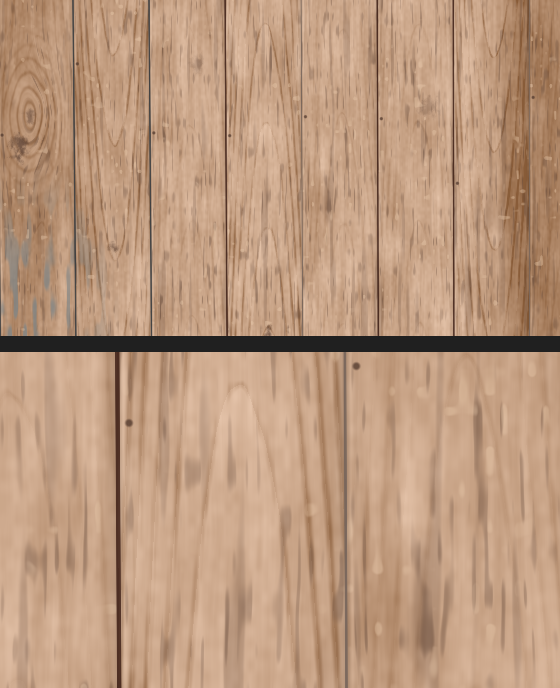
Top: the whole. Bottom: its middle third, enlarged.
Reproduce this texture procedurally as a Shadertoy shader.

```glsl
// Weathered vertical wooden planks with grain, knots, dark gaps and worn paint.
#define PLANK_WIDTH 0.1354
#define FIRST_SEAM -0.0025
#define SEAM_LEAN 0.006
#define GAP_HALF 0.0013
#define ARCH_STEP 0.176
#define ARCH_BEND 3.0
#define RING_STEP 0.011
#define GRAIN_CONTRAST 0.46
#define PORE_STRENGTH 0.34
#define PAINT_AMOUNT 0.75

const vec3 PALE = vec3(0.86, 0.725, 0.62);
const vec3 HONEY = vec3(0.58, 0.41, 0.275);
const vec3 DARK = vec3(0.34, 0.24, 0.19);
const vec3 PAINT = vec3(0.49, 0.52, 0.53);

// Knots: centre, radius, strength; the first is the heart of the rings.
const vec4 KNOTS[6] = vec4[6](
    vec4(0.055, 0.393, 0.014, 0.6), vec4(0.036, 0.337, 0.021, 0.85),
    vec4(0.202, 0.158, 0.010, 0.7), vec4(0.480, 0.008, 0.010, 0.9),
    vec4(0.766, 0.406, 0.020, 0.3), vec4(0.352, 0.484, 0.016, 0.25));

float hash(vec2 p) {
    vec3 q = fract(vec3(p.xyx) * 0.1031);
    q += dot(q, q.yzx + 33.33);
    return fract((q.x + q.y) * q.z);
}

float noise(vec2 p) {
    vec2 i = floor(p), f = fract(p);
    f = f * f * (3.0 - 2.0 * f);
    return mix(mix(hash(i), hash(i + vec2(1, 0)), f.x),
               mix(hash(i + vec2(0, 1)), hash(i + vec2(1, 1)), f.x), f.y);
}

float fbm(vec2 p) {
    float sum = 0.0, amp = 0.5;
    for (int i = 0; i < 4; i++) {
        sum += amp * noise(p);
        p = p * 2.03 + 17.3;
        amp *= 0.5;
    }
    return sum / 0.9375;
}

// Nested arches along a plank: x is the line, y the tone between lines.
vec2 arches(float across, float y, float wobble) {
    float field = (y + ARCH_BEND * across * across + wobble) / ARCH_STEP - 0.15;
    float slope = length(vec2(1.0, 2.0 * ARCH_BEND * across / PLANK_WIDTH));
    float dist = abs(fract(field + 0.5) - 0.5) * ARCH_STEP / slope;
    return vec2(1.0 - smoothstep(0.0004, 0.0032, dist), 1.0 - fract(field));
}

void mainImage(out vec4 fragColor, in vec2 fragCoord) {
    vec2 uv = fragCoord / iResolution.xy;
    vec2 p = fragCoord / iResolution.x;
    float px = 1.0 / iResolution.x;

    // Plank layout, with seams that lean more toward the left
    float lean = SEAM_LEAN * (1.0 - uv.x) * (0.5 - uv.y);
    float s = (p.x - FIRST_SEAM - lean) / PLANK_WIDTH;
    float plank = floor(s), across = fract(s) - 0.5;
    float seed = hash(vec2(plank, 7.0));
    vec2 offset = vec2(plank * 31.0, seed * 90.0);

    // Grain runs upright and bends around the main knot
    float warp = fbm(p * vec2(18.0, 5.0) + offset) - 0.5;
    float ringRadius = length((p - KNOTS[0].xy) * vec2(1.0, 0.42)) + warp * 0.018;
    float ringed = plank < 0.5 ? exp(-ringRadius * ringRadius * 500.0) : 0.0;
    float gx = mix(p.x + warp * 0.012, ringRadius, ringed);
    float broad = fbm(vec2(gx * 55.0, p.y * 2.5) + offset);
    float fine = fbm(vec2(gx * 170.0, p.y * 9.0) + offset);
    float mottle = fbm(p * vec2(24.0, 15.0) + offset);
    float speck = noise(p * vec2(230.0, 150.0));

    // Base tone: pale middle, darker sides, a shade of its own for each plank
    float tone = 0.20 + 0.14 * (seed - 0.5) + 0.42 * smoothstep(0.79, 0.99, uv.x)
               + 0.36 * (1.0 - smoothstep(0.03, 0.23, uv.x));
    tone += GRAIN_CONTRAST * ((broad - 0.5) * 0.7 + (fine - 0.5) * 0.8);
    tone += 0.5 * (mottle - 0.5) + 0.12 * (speck - 0.5);
    tone += 0.3 * smoothstep(0.885, 0.925, p.x + warp * 0.02) * step(plank, 6.5);

    // Arched figure, pointing down on some planks
    bool pointsDown = mod(plank, 5.0) == 1.0;
    float figure = pointsDown || plank == 3.0 ? 0.5 : 0.14;
    vec2 arch = arches(across - 0.04, pointsDown ? -p.y : p.y, warp * 0.07);
    float broken = smoothstep(0.25, 0.7, fine * 0.6 + mottle * 0.4);
    tone += figure * (arch.x * broken + 0.25 * (arch.y - 0.5)) * (1.0 - ringed);

    // Growth rings
    float ring = 0.5 + 0.5 * cos(6.2832 * ringRadius / RING_STEP);
    tone += 0.55 * ringed * (pow(ring, 4.0) - 0.25) * (0.4 + mottle);
    vec3 color = mix(PALE, HONEY, clamp(tone, -0.12, 1.15));

    // Short pores and long dark cracks
    float pore = smoothstep(0.70, 0.95, noise(vec2(gx * 290.0, p.y * 38.0) + offset));
    float crack = smoothstep(0.72, 0.88, noise(vec2(gx * 130.0, p.y * 7.0) + offset + 50.0));
    color = mix(color, DARK, PORE_STRENGTH * (pore * (0.3 + mottle) + 0.55 * crack));

    // Knots with ragged rims
    for (int i = 0; i < 6; i++) {
        vec4 knot = KNOTS[i];
        float d = length((p - knot.xy) * vec2(1.0, 0.75)) / knot.z;
        d += (fbm(p * vec2(150.0, 110.0)) - 0.5) * 1.5;
        color = mix(color, DARK, knot.w * 0.8 * (1.0 - smoothstep(0.1, 1.0, d)));
    }

    // Paint left in the grain at the lower left, and small pale scuffs
    float paintZone = (1.0 - smoothstep(0.09, 0.23, p.x)) * (1.0 - smoothstep(0.06, 0.32, p.y));
    float flakes = noise(vec2(gx * 110.0, p.y * 20.0) + 9.0) * 0.7 + mottle * 0.3;
    color = mix(color, PAINT, PAINT_AMOUNT * paintZone * smoothstep(0.50, 0.68, flakes));
    float scuff = smoothstep(0.79, 0.92, noise(p * vec2(120.0, 85.0) + 40.0));
    color = mix(color, vec3(0.92, 0.80, 0.68), 0.4 * scuff * smoothstep(0.48, 0.65, mottle));

    // One small nail hole beside each seam
    vec2 hole = vec2((across + 0.45) * PLANK_WIDTH, p.y - 0.1 - 0.45 * seed);
    color = mix(color, DARK, 0.8 * (1.0 - smoothstep(0.0012, 0.0025 + px, length(hole))));

    // Gaps: bluish on the left, brown further on, two of them nearly closed
    float seam = floor(s + 0.5);
    float side = (s - seam) * PLANK_WIDTH;
    bool tight = seam > 3.5 && mod(seam, 3.0) == 1.0;
    float halfGap = GAP_HALF * (tight ? 0.6 : 1.0);
    float gap = 1.0 - smoothstep(halfGap - 0.5 * px, halfGap + 0.5 * px, abs(side));
    vec3 gapColor = seam < 2.5 ? vec3(0.23, 0.24, 0.25) : vec3(0.27, 0.15, 0.11);
    if (tight) gapColor = vec3(0.47, 0.40, 0.36);
    color *= 1.0 - 0.14 * exp(-abs(side) * 300.0);
    color += 0.07 * exp(-pow((side - 0.0035) * 700.0, 2.0));
    color = mix(color, gapColor, gap * (0.8 + 0.2 * mottle));

    fragColor = vec4(clamp(color, 0.0, 1.0), 1.0);
}
```
